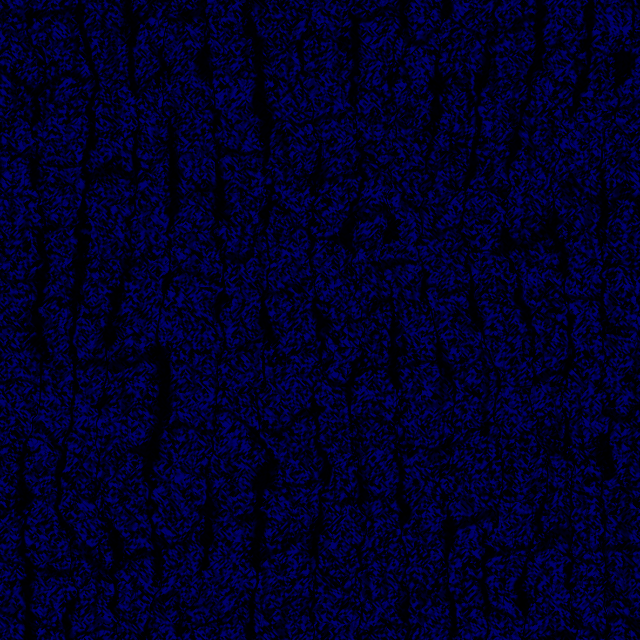
Write a three.js fragment shader that draws this texture map.

```glsl
varying vec2 vUv;

vec2 hash2(vec2 p) {
  vec3 q = fract(p.xyx * vec3(0.1031, 0.1030, 0.0973));
  q += dot(q, q.yzx + 33.33);
  return fract((q.xx + q.yz) * q.zy);
}

float noise(vec2 p) {
  vec2 i = floor(p), f = fract(p);
  f = f * f * (3.0 - 2.0 * f);
  return mix(mix(hash2(i).x, hash2(i + vec2(1.0, 0.0)).x, f.x),
             mix(hash2(i + vec2(0.0, 1.0)).x, hash2(i + 1.0).x, f.x), f.y);
}

float fbm(vec2 p) {
  float sum = 0.0, amp = 0.53;
  for (int i = 0; i < 4; i++) {
    sum += amp * noise(p);
    p = p * 2.03 + 17.3;
    amp *= 0.5;
  }
  return sum;
}

// Wandering upright fissures, joined by thin cross cracks; 0 is open, 1 is bark
float columns(vec2 p, float count, float open) {
  float x = p.x * count + 0.9 * noise(p * vec2(6.0, 3.0));
  float id = floor(x), line = floor(x + 0.5);
  float gape = noise(vec2(line * 7.0, p.y * 1.3 * count + line * 3.7));
  float width = open * (0.25 + smoothstep(0.4, 0.9, gape));
  float upright = smoothstep(0.4 * width, 1.4 * width, abs(x - line));

  vec2 rnd = hash2(vec2(id, count));
  float y = p.y * count * mix(0.45, 0.85, rnd.x) + 5.0 * rnd.y;
  y += 0.7 * noise(vec2(p.x * count * 1.3, p.y * count * 0.6));
  float row = floor(y + 0.5);
  float thin = open * mix(0.15, 0.5, hash2(vec2(id, row)).x);
  float level = smoothstep(0.3 * thin, 1.6 * thin, abs(y - row));
  return upright * mix(0.15, 1.0, level);
}

// Short diagonal fibres, leaning either way from patch to patch
float grain(vec2 uv) {
  vec2 d = vec2(uv.x + uv.y, uv.x - uv.y) * 0.707 + 2.0;
  float rising = noise(d * vec2(205.0, 405.0));
  float falling = noise(d * vec2(405.0, 205.0) + 51.0);
  return mix(rising, falling, smoothstep(0.42, 0.58, noise(uv * 95.0 + 9.0)));
}

void main() {
  vec2 uv = vUv + 1.0;

  // Ragged outlines
  vec2 q = uv;
  q += 0.055 * (vec2(fbm(uv * vec2(11.0, 8.0)), fbm(uv * vec2(10.0, 9.0) + 31.0)) - 0.5);
  q += 0.013 * (vec2(noise(uv * 58.0), noise(uv * 62.0 + 70.0)) - 0.5);
  q += 0.005 * (vec2(noise(uv * 130.0), noise(uv * 130.0 + 90.0)) - 0.5);

  // Main fissures, then fainter small splits
  float bark = columns(q, 14.0, 0.11);
  float split = columns(q * vec2(1.0, 0.9) + 3.0, 31.0, 0.14);
  float visible = smoothstep(0.25, 0.7, noise(uv * vec2(16.0, 12.0) + 5.0));
  bark *= mix(1.0, split, 0.3 + 0.35 * visible);

  // Fibre contrast over soft relief
  float blue = 0.19 + 0.88 * (grain(uv) - 0.5);
  blue += 0.07 * (noise(q * vec2(130.0, 70.0)) - 0.5);
  blue = clamp(blue, 0.008, 0.43) * mix(0.06, 1.0, bark);

  gl_FragColor = vec4(0.0, 0.0, blue, 1.0);
}
```
